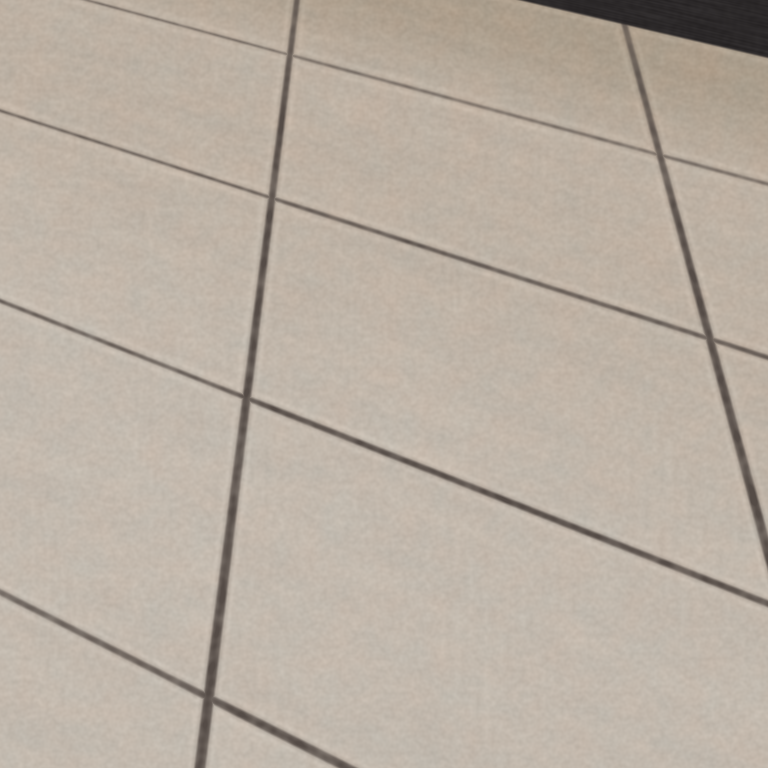
Reproduce this texture procedurally as a Shadertoy shader.

```glsl
const vec3 TILE_FAR = vec3(0.738, 0.690, 0.636);
const vec3 TILE_NEAR = vec3(0.765, 0.727, 0.682);
const vec3 TILE_SHADE = vec3(0.670, 0.615, 0.545);
const vec3 GROUT = vec3(0.330, 0.295, 0.275);
const vec3 WALL = vec3(0.170, 0.158, 0.160);
const float WALL_V = -0.98;
const float SOFTNESS = 0.0022;

float hash(vec2 p) {
    return fract(sin(dot(p, vec2(127.1, 311.7))) * 43758.5);
}

vec2 gradientDir(vec2 cell) {
    float angle = 6.2832 * hash(cell);
    return vec2(cos(angle), sin(angle));
}

// Gradient noise, roughly -0.5 to 0.5
float noise(vec2 p) {
    vec2 i = floor(p), f = fract(p);
    vec2 s = f * f * f * (f * (f * 6.0 - 15.0) + 10.0);
    vec2 e = vec2(1.0, 0.0);
    float a = dot(gradientDir(i), f);
    float b = dot(gradientDir(i + e.xy), f - e.xy);
    float c = dot(gradientDir(i + e.yx), f - e.yx);
    float d = dot(gradientDir(i + e.xx), f - e.xx);
    return mix(mix(a, b, s.x), mix(c, d, s.x), s.y);
}

float fbm(vec2 p) {
    float sum = 0.0, amp = 0.6;
    for (int i = 0; i < 3; i++) {
        sum += amp * noise(p);
        p = p * 2.1 + 17.3;
        amp *= 0.55;
    }
    return sum;
}

// Maps tile coordinates (u, v, 1) to the canvas with y pointing down
mat3 floorPerspective() {
    return mat3(0.3846, 0.1074, -0.1130,
                -0.0740, 0.1495, -0.1425,
                0.3776, 0.0716, 1.0);
}

// Canvas distance to the nearest whole value of a tile coordinate
float jointDistance(float coord, float slope) {
    return abs(coord - round(coord)) / slope;
}

// Groove with a dark core and a paler, softer rim
float groove(float dist, float halfWidth, float soft) {
    float core = 1.0 - smoothstep(halfWidth - soft, halfWidth + soft, dist);
    float x = dist / (halfWidth + 0.4 * soft);
    return mix(core, exp(-x * x), 0.45);
}

// Pale rim beside a joint
float halo(float dist, float halfWidth) {
    float x = (dist - halfWidth - 0.0065) / 0.0033;
    return exp(-x * x);
}

vec3 tileColor(vec2 uv, vec2 q) {
    vec3 color = mix(TILE_FAR, TILE_NEAR, smoothstep(0.5, 2.5, uv.y));
    color = mix(color, TILE_SHADE, 1.0 - smoothstep(-0.8, 0.2, uv.y));

    // Faint streaks, mottling, grain and a tone for each tile
    vec2 id = floor(uv);
    float streak = fbm(uv * vec2(2.5, 9.0) + 31.0 * hash(id));
    float mottle = fbm(q * vec2(26.0, 34.0) + 5.0);
    float grain = noise(q * vec2(105.0, 130.0)) + 0.7 * noise(q * 200.0);
    float warmth = noise(q * 17.0 + 40.0) + 0.8 * noise(q * 48.0 + 9.0);
    color += 0.028 * streak * vec3(1.0, 0.8, 0.65);
    color += 0.022 * mottle * vec3(1.0, 0.9, 0.8) + 0.029 * grain;
    color += 0.022 * warmth * vec3(0.5, -0.15, -0.4);
    return color + 0.008 * (hash(id + 7.0) - 0.5);
}

vec3 wallColor(vec2 uv, vec2 q) {
    float streak = noise(vec2(uv.x * 6.0, uv.y * 45.0));
    return WALL + 0.04 * streak + 0.02 * noise(q * 110.0);
}

void mainImage(out vec4 fragColor, in vec2 fragCoord) {
    vec2 q = fragCoord / iResolution.xy;
    q.y = 1.0 - q.y;

    // Tile coordinates and their rate of change across the canvas
    mat3 toTile = inverse(floorPerspective());
    vec3 h = toTile * vec3(q, 1.0);
    vec2 uv = h.xy / h.z;
    vec2 dx = (toTile[0].xy - uv * toTile[0].z) / h.z;
    vec2 dy = (toTile[1].xy - uv * toTile[1].z) / h.z;
    vec2 slope = sqrt(dx * dx + dy * dy);
    float soft = max(SOFTNESS, 0.75 / iResolution.y);

    // Joints, thinner and paler to the left and far away
    float longDist = jointDistance(uv.x, slope.x);
    float crossDist = jointDistance(uv.y, slope.y);
    float side = smoothstep(-0.1, 0.1, uv.x);
    float longHalf = 0.0087 / slope.x;
    float crossHalf = mix(0.0085, 0.0115, side) / slope.y;
    float longDepth = mix(0.78, 0.98, smoothstep(-0.8, 0.8, uv.y));
    float crossDepth = mix(0.58, mix(0.78, 0.95, side), smoothstep(-0.3, 2.0, uv.y));
    float wear = 0.96 + 0.22 * noise(q * 24.0) + 0.22 * noise(q * 80.0);
    float joint = max(longDepth * groove(longDist, longHalf, soft),
                      crossDepth * groove(crossDist, crossHalf, soft));
    float glow = max(halo(longDist, longHalf), halo(crossDist, crossHalf));

    vec3 color = tileColor(uv, q) + 0.024 * glow;
    color = mix(color, GROUT, clamp(joint * wear, 0.0, 1.0));

    // Dark skirting beyond the last row
    float wallDist = (uv.y - WALL_V) / slope.y;
    float wall = 1.0 - smoothstep(-soft, soft, wallDist);
    color = mix(color, wallColor(uv, q), wall);
    fragColor = vec4(clamp(color, 0.0, 1.0), 1.0);
}
```
